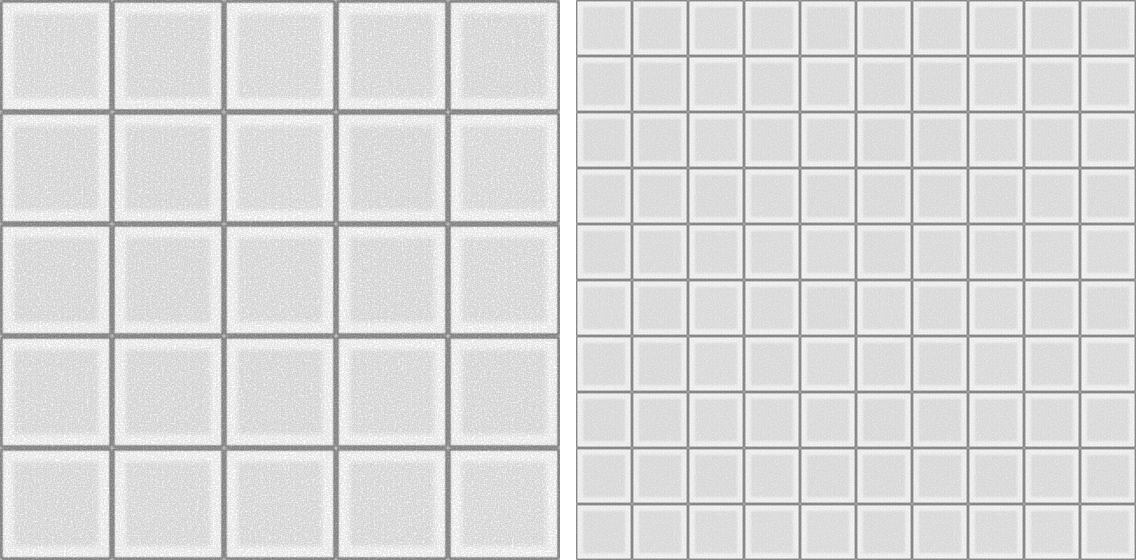
Left: one tile. Right: repeated 2 by 2.
Reproduce this pattern procedurally as a three.js fragment shader.

```glsl
// Five by five pale grainy square tiles with bright rims and soft grey grout.
varying vec2 vUv;

vec2 hash2(vec2 p) {
  vec3 q = fract(p.xyx * vec3(0.1031, 0.1030, 0.0973));
  q += dot(q, q.yzx + 33.33);
  return fract((q.xx + q.yz) * q.zy);
}

// Distance to the nearest speck; the cells wrap at the canvas edges.
float cellularGrain(vec2 uv, float count) {
  vec2 p = uv * count;
  vec2 cell = floor(p);
  float nearest = 2.0;
  for (int y = -1; y <= 1; y++) {
    for (int x = -1; x <= 1; x++) {
      vec2 neighbour = cell + vec2(float(x), float(y));
      vec2 speck = neighbour + hash2(mod(neighbour, count));
      nearest = min(nearest, distance(p, speck));
    }
  }
  return nearest - 0.46;
}

// Depth inside a unit tile with rounded corners, negative outside.
float tileDepth(vec2 p, float radius) {
  vec2 q = abs(p) - 0.5 + radius;
  return radius - length(max(q, 0.0)) - min(max(q.x, q.y), 0.0);
}

void main() {
  vec2 grid = vUv * 5.0;
  vec2 local = fract(grid) - 0.5;
  float depth = tileDepth(local, 0.035);

  // Bright rim fading into a darker square centre
  vec2 inset = smoothstep(0.085, 0.16, 0.5 - abs(local));
  float shade = mix(0.937, 0.868, inset.x * inset.y);
  shade += 0.006 * (hash2(mod(floor(grid), 5.0) + 7.0).x - 0.5);

  // Grout with a paler seam, widening where the corners meet
  float seam = 1.0 - smoothstep(-0.008, 0.008, depth);
  float grout = mix(0.53, 0.72, seam) + 0.08 * smoothstep(0.01, 0.025, depth);
  shade = mix(grout, shade, smoothstep(0.017, 0.036, depth));

  // Fine grain and faint upright streaks
  shade += 0.16 * cellularGrain(vUv, 320.0);
  shade += 0.004 * sin(6.2831853 * (83.0 * vUv.x + 0.4 * sin(6.2831853 * 7.0 * vUv.x)));

  gl_FragColor = vec4(vec3(clamp(shade, 0.0, 1.0)), 1.0);
}
```
